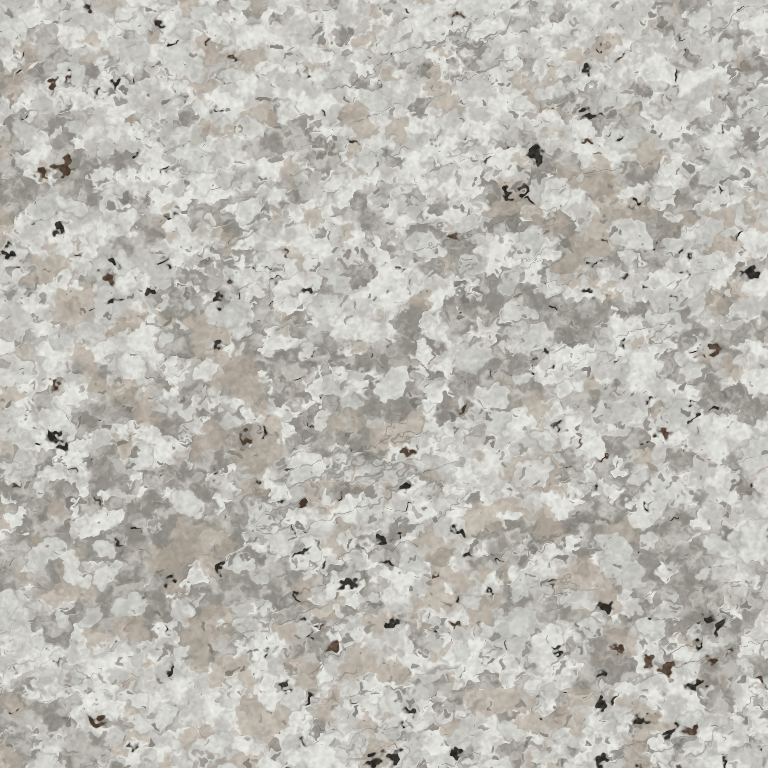
A Shadertoy shader for this texture:

```glsl
float hash(vec2 p) {
    return fract(sin(dot(p, vec2(127.1, 311.7))) * 43758.5453);
}

float noise(vec2 p) {
    vec2 i = floor(p), f = fract(p);
    f = f * f * (3.0 - 2.0 * f);
    return mix(mix(hash(i), hash(i + vec2(1, 0)), f.x),
               mix(hash(i + vec2(0, 1)), hash(i + vec2(1, 1)), f.x), f.y);
}

float fbm(vec2 p) {
    float sum = 0.0, amp = 0.52;
    for (int k = 0; k < 4; k++) {
        sum += amp * noise(p);
        p = mat2(0.8, 0.6, -0.6, 0.8) * p * 2.03 + 17.3;
        amp *= 0.53;
    }
    return sum / 1.02;
}

// Nearest scattered grain: x = signed distance in cells, y = its random id
vec2 grains(vec2 p, float chance, float rMin, float rMax) {
    vec2 cell = floor(p), nearest = vec2(1.0, 0.0);
    for (int y = -1; y <= 1; y++)
    for (int x = -1; x <= 1; x++) {
        vec2 c = cell + vec2(x, y);
        if (hash(c + 3.7) > chance) continue;
        vec2 d = p - c - 0.2 - 0.6 * vec2(hash(c + 11.3), hash(c + 29.1));
        float a = (hash(c + 41.9) - 0.5) * 2.4, size = hash(c + 53.2);
        d = mat2(cos(a), sin(a), -sin(a), cos(a)) * d;
        float dist = length(d * vec2(0.75, 1.25)) - mix(rMin, rMax, size * size);
        if (dist < nearest.x) nearest = vec2(dist, hash(c + 67.7));
    }
    return nearest;
}

void mainImage(out vec4 fragColor, in vec2 fragCoord) {
    vec2 uv = fragCoord / min(iResolution.x, iResolution.y);

    // Tilted grain direction, with ragged edges from a two-scale warp
    vec2 q = mat2(0.93, -0.36, 0.36, 0.93) * uv + 2.0;
    vec2 rough = vec2(noise(q * 95.0), noise(q * 95.0 + 40.0)) - 0.5;
    rough += 0.6 * (vec2(noise(q * 210.0), noise(q * 210.0 + 70.0)) - 0.5);
    vec2 w = q + rough * 0.011;
    float region = fbm(q * vec2(3.5, 7.0)) - 0.5;
    float fine = noise(q * 240.0) - 0.5;

    // Milky feldspar ground
    float cloud = smoothstep(0.36, 0.66, fbm(w * 55.0 + 9.0));
    vec3 col = mix(vec3(0.88, 0.88, 0.86), vec3(0.76, 0.755, 0.735), cloud);

    // Grey quartz, in broad bands and small ragged patches
    float quartz = fbm(w * vec2(30.0, 40.0)) - 0.53 + region * 0.55;
    vec3 quartzColor = mix(vec3(0.74, 0.73, 0.705), vec3(0.54, 0.53, 0.50),
                           smoothstep(0.3, 0.72, fbm(w * 70.0 + 31.0) + region * 0.3));
    col = mix(col, quartzColor, 0.92 * smoothstep(-0.025, 0.04, quartz));

    // Warm tan stains
    float tan1 = smoothstep(0.59, 0.65, fbm(w * 27.0 + 80.0) + 0.35 * (fbm(q * 5.0 + 60.0) - 0.5));
    col = mix(col, vec3(0.70, 0.655, 0.60), 0.65 * tan1);

    // Pale crystals with thin grey rims
    vec2 crystal = grains(w * 24.0, 0.42, 0.15, 0.6);
    float rim = smoothstep(0.09, 0.02, abs(crystal.x - 0.04));
    col = mix(col, vec3(0.64, 0.63, 0.60), 0.35 * rim);
    vec3 crystalColor = vec3(0.87, 0.87, 0.85) - 0.06 * crystal.y - 0.07 * cloud;
    col = mix(col, crystalColor, 0.9 * smoothstep(0.03, -0.04, crystal.x));

    // Hairline veins along the grain
    float ridge = abs(fbm(q * vec2(5.0, 17.0) + rough * 0.15 + 5.0) - 0.5);
    float vein = smoothstep(0.018, 0.0, ridge) * smoothstep(0.48, 0.65, fbm(q * 9.0 + 21.0));
    col = mix(col, vec3(0.46, 0.45, 0.43), 0.55 * vein);

    // Small grey flecks
    vec2 fleck = grains(w * 75.0 + 13.0, 0.3, 0.08, 0.42);
    col = mix(col, mix(vec3(0.44, 0.43, 0.40), vec3(0.68, 0.66, 0.63), fleck.y),
              0.75 * smoothstep(0.09, -0.09, fleck.x));

    // Dark mica, clustered, some of it brown
    float cluster = 0.5 * (fbm(q * 8.0 + 90.0) - 0.52) + 0.2 * region;
    vec2 mica = grains((q + rough * 0.015) * 38.0 + 7.0, 0.24, 0.03, 0.24);
    float micaDist = mica.x - cluster;
    vec3 micaColor = mix(vec3(0.15, 0.145, 0.135), vec3(0.30, 0.23, 0.18), step(0.72, mica.y));
    col = mix(col, vec3(0.47, 0.46, 0.43), 0.45 * smoothstep(0.14, 0.0, micaDist));
    col = mix(col, micaColor + 0.12 * fine, 0.9 * smoothstep(0.04, -0.07, micaDist));

    // Fine surface grain
    col *= 1.0 + 0.09 * fine + 0.06 * (noise(q * 130.0 + 50.0) - 0.5);
    fragColor = vec4(clamp(col, 0.0, 1.0), 1.0);
}
```
